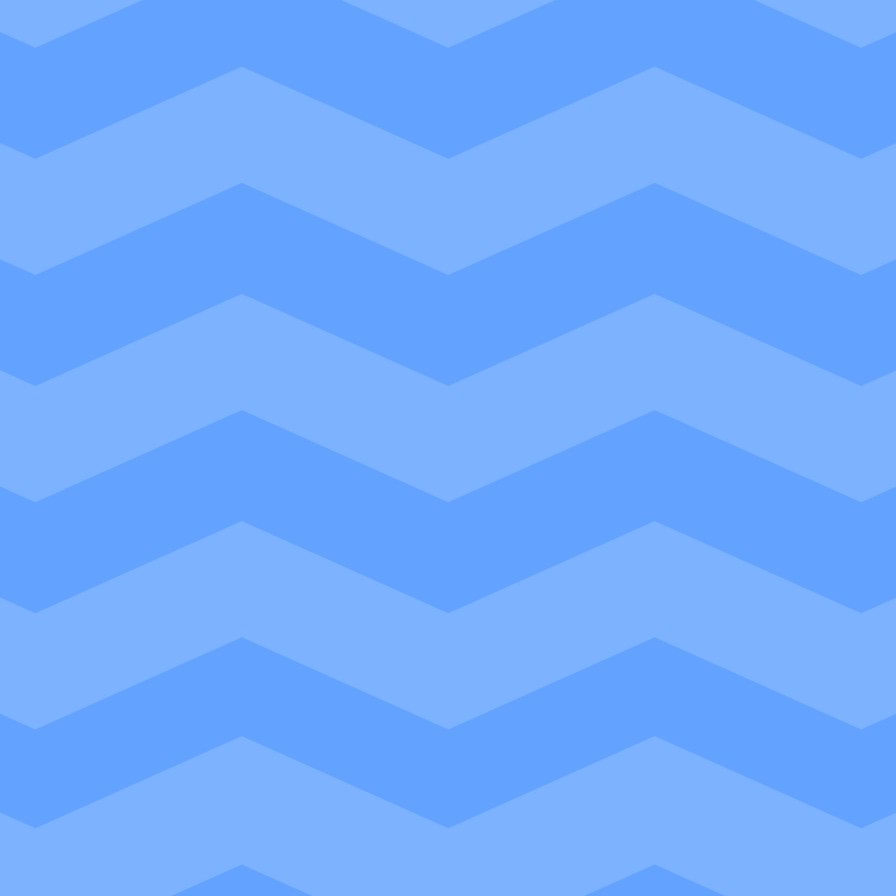
Reproduce this pattern procedurally as a three.js fragment shader.

```glsl
// Wide horizontal chevron bands in two soft blues, the lowest band slightly thicker.
varying vec2 vUv;

const vec3 DARK_BLUE = vec3(0.388, 0.640, 1.0);
const vec3 LIGHT_BLUE = vec3(0.486, 0.698, 1.0);

const float WAVE_PERIOD = 0.4608;
const float VALLEY_X = 0.5003;
const float WAVE_HEIGHT = 0.1029;

const float BAND_PITCH = 0.2536;
const float FIRST_BAND_Y = 0.0352;
const float BAND_THICKNESS = 0.1296;
const float LOWEST_THICKNESS = 0.1432;
const float EDGE_SOFTNESS = 0.0009;

// Triangle wave: 1 at each valley, 0 at each peak.
float valleyWave(float x, float period, float valleyX) {
  float phase = fract((x - valleyX) / period);
  return abs(2.0 * phase - 1.0);
}

// Coverage of a band that spans 0 to thickness.
float bandMask(float height, float thickness, float softness) {
  float dist = abs(height - 0.5 * thickness) - 0.5 * thickness;
  return 1.0 - smoothstep(-softness, softness, dist);
}

void main() {
  // Straighten the zigzag so that every band becomes level.
  float drop = WAVE_HEIGHT * valleyWave(vUv.x, WAVE_PERIOD, VALLEY_X);
  float height = vUv.y + drop - FIRST_BAND_Y;

  // The cell offset keeps both edges of a band inside its cell.
  float row = floor(height / BAND_PITCH + 0.2);
  float localHeight = height - row * BAND_PITCH;
  float thickness = row < 0.5 ? LOWEST_THICKNESS : BAND_THICKNESS;

  float light = bandMask(localHeight, thickness, EDGE_SOFTNESS);
  gl_FragColor = vec4(mix(DARK_BLUE, LIGHT_BLUE, light), 1.0);
}
```
